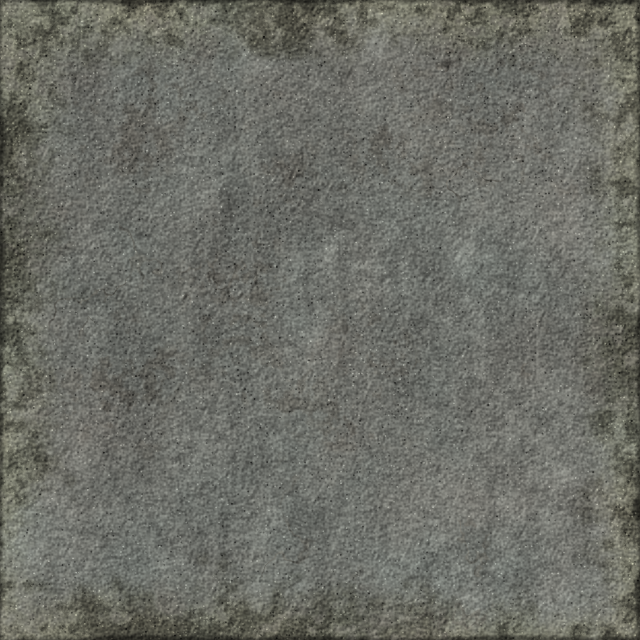
This texture is drawn by a WebGL 2 fragment shader. Its source:

```glsl
#version 300 es
precision highp float;
// Weathered grey concrete slab with a rough grain, faint stains and flaking olive edges.
uniform vec2 u_resolution;
out vec4 fragColor;

float hash(vec2 cell) {
  vec3 q = fract(vec3(cell.xyx) * 0.1031);
  q += dot(q, q.yzx + 33.33);
  return fract((q.x + q.y) * q.z);
}

float noise(vec2 p) {
  vec2 cell = floor(p), f = fract(p);
  f = f * f * (3.0 - 2.0 * f);
  float low = mix(hash(cell), hash(cell + vec2(1, 0)), f.x);
  float high = mix(hash(cell + vec2(0, 1)), hash(cell + vec2(1, 1)), f.x);
  return mix(low, high, f.y);
}

// Layered noise, centred on zero
float fbm(vec2 p) {
  float sum = 0.0, amplitude = 0.5;
  for (int i = 0; i < 5; i++) {
    sum += amplitude * (noise(p) - 0.5);
    p = mat2(0.8, 0.6, -0.6, 0.8) * p * 2.03 + 17.3;
    amplitude *= 0.55;
  }
  return sum;
}

// Height of the plaster surface, lit from the upper left by relief()
float height(vec2 p) {
  p = mat2(0.9, 0.44, -0.44, 0.9) * p;
  return noise(p * 130.0) * 0.7 + noise(p * 260.0 + 31.0);
}

float relief(vec2 p) {
  vec2 towardLight = vec2(-0.0012, 0.0014);
  return height(p - towardLight) - height(p + towardLight);
}

// Small round dots, each cell holding one with the given chance
float dots(vec2 p, float chance) {
  vec2 cell = floor(p);
  vec2 centre = 0.35 + 0.3 * vec2(hash(cell + 7.1), hash(cell + 19.7));
  float dotShape = 1.0 - smoothstep(0.1, 0.45, length(fract(p) - centre));
  return dotShape * hash(cell + 41.3) * step(hash(cell + 3.0), chance);
}

void main() {
  vec2 uv = gl_FragCoord.xy / u_resolution;
  float clouds = fbm(uv * 4.0 + 5.0);
  float mottle = fbm(uv * 15.0 + 40.0);
  float fleck = fbm(uv * 60.0 + 80.0);
  float streaks = fbm(vec2(uv.x * 28.0, uv.y * 4.0) + 11.0);
  float grain = relief(uv);

  // Broad tone: clouds, vertical water marks, blotches
  float tone = 0.447 + 0.09 * clouds + 0.1 * streaks + 0.1 * mottle + 0.15 * fleck;

  // Brown-grey stains gathered in loose patches
  float stainArea = smoothstep(-0.05, 0.2, fbm(uv * 5.0 + 63.0));
  float stain = stainArea * smoothstep(-0.02, 0.2, mottle * 0.6 + fleck * 0.8);
  tone -= 0.11 * stain;

  // Broken hairline cracks
  vec2 bend = 0.03 * vec2(fbm(uv * 14.0 + 3.0), fbm(uv * 14.0 + 90.0));
  float ridge = abs(fbm((uv + bend) * vec2(8.0, 6.0) + 27.0));
  float crackArea = smoothstep(0.06, 0.2, fbm(uv * 7.0 + 120.0));
  float crack = crackArea * (1.0 - smoothstep(0.002, 0.016, ridge));
  tone -= 0.1 * crack * smoothstep(-0.15, 0.1, fleck);

  // Worn border: ragged inner limit, fine pale flakes over dark grime
  vec2 toSide = min(uv, 1.0 - uv);
  float edge = min(toSide.x, toSide.y);
  float ragged = edge + 0.1 * clouds + 0.08 * mottle + 0.07 * fleck;
  float border = 1.0 - smoothstep(0.0, 0.11, ragged);
  float grimeArea = smoothstep(-0.06, 0.14, fbm(uv * 5.0 + 150.0) + 0.02 - edge * 1.4);
  float flake = smoothstep(-0.14, 0.14, fleck + 0.25 * mottle + 0.08 - 0.2 * grimeArea);
  float borderTone = mix(0.29, 0.495, flake) + 0.08 * streaks + 0.08 * mottle;
  tone = mix(tone, borderTone, border * 0.8);

  // Grit: lit relief, fine speckle, pits and pale grains
  float speckle = noise(uv * 330.0 + 9.0) - 0.5;
  tone += (0.105 + 0.03 * border) * grain + 0.14 * speckle;
  tone -= 0.2 * dots(uv * 200.0, 0.05 + 0.1 * stainArea);
  tone += 0.2 * dots(uv * 215.0 + 50.0, 0.05 + 0.08 * border);

  // Dark, uneven rim along the outer edge
  float rim = 1.0 - smoothstep(0.0, 0.009, edge + 0.012 * mottle);
  tone *= 1.0 - 0.42 * rim;

  // Neutral grey centre, olive border, brown stains and a slight colour drift
  vec3 tint = mix(vec3(0.99, 1.005, 0.955), vec3(1.01, 1.01, 0.875), border);
  tint = mix(tint, vec3(1.02, 0.995, 0.915), 0.6 * max(stain, crack));
  float drift = fbm(uv * 9.0 + 200.0);
  tint += drift * vec3(-0.04, 0.02, 0.03);
  fragColor = vec4(clamp(tone * tint, 0.0, 1.0), 1.0);
}
```
